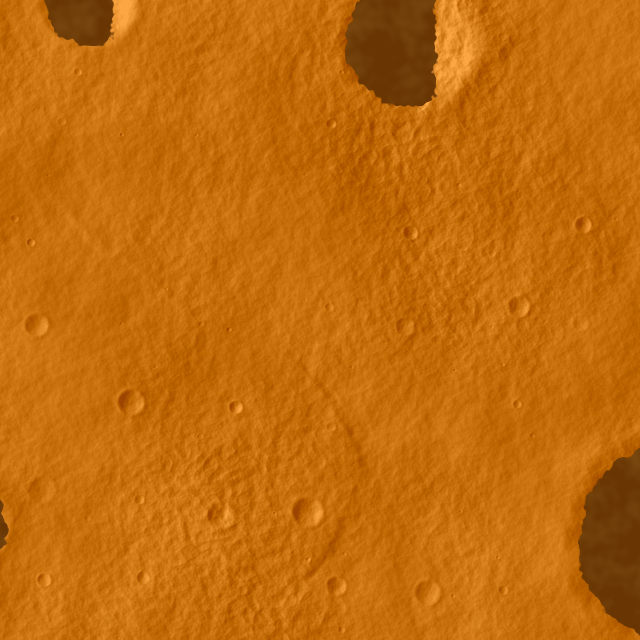
A Shadertoy shader for this texture:

```glsl
// Cratered orange desert seen from orbit, lit from the left.
// A height field of noise, ridges and craters is shaded by its slope along
// the light; the deep craters are then filled with ragged brown shadow.

const vec3 SAND = vec3(0.77, 0.43, 0.04);
const vec3 TONE_STEP = vec3(0.06, 0.061, 0.062);
const vec3 SHADOW = vec3(0.41, 0.21, 0.01);
const vec3 SHADOW_HAZE = vec3(0.48, 0.29, 0.07);
const vec2 TO_LIGHT = vec2(-0.95, 0.31);
const float SLOPE_STEP = 0.0012;   // sampling distance for the slope
const float RELIEF = 1.0;          // strength of the shading
const float ALBEDO = 0.9;          // strength of the broad colour patches
const float SCARP_DROP = 0.013;
const float RIDGE_HEIGHT = 0.007;

// Deep craters: centre, radius, shadow limit in radii to the right
const int DEEP_COUNT = 4;
const vec4 DEEP[DEEP_COUNT] = vec4[DEEP_COUNT](
    vec4(0.642, 0.934, 0.108, 0.35),
    vec4(0.140, 1.000, 0.075, 0.50),
    vec4(1.061, 0.154, 0.168, 1.20),
    vec4(-0.060, 0.180, 0.074, 1.20));

float hash(vec2 p) {
    return fract(sin(dot(p, vec2(127.1, 311.7))) * 43758.5453);
}

float cornerSlope(vec2 cell, vec2 offset) {
    float a = 6.2832 * hash(cell);
    return dot(vec2(cos(a), sin(a)), offset);
}

// Gradient noise, about -0.7 to 0.7
float noise(vec2 p) {
    vec2 i = floor(p), f = p - i;
    vec2 u = f * f * f * (f * (f * 6.0 - 15.0) + 10.0);
    vec2 e = vec2(1.0, 0.0);
    return mix(mix(cornerSlope(i, f), cornerSlope(i + e.xy, f - e.xy), u.x),
               mix(cornerSlope(i + e.yx, f - e.yx), cornerSlope(i + e.xx, f - e.xx), u.x), u.y);
}

float blob(vec2 p, vec2 centre, float size) {
    vec2 q = (p - centre) / size;
    return exp(-dot(q, q));
}

// Bowl with a raised rim; x is the distance in radii
float craterProfile(float x, float depth, float rim) {
    float edge = (x - 1.0) / 0.22;
    return -depth * (1.0 - smoothstep(0.1, 1.1, x)) + rim * exp(-edge * edge);
}

// At most one small crater in each cell of a grid
float smallCraters(vec2 p, float cells, float chance, float maxSize) {
    vec2 id = floor(p * cells);
    vec2 key = id + cells * 3.7;
    if (hash(key) > chance) return 0.0;
    vec2 centre = 0.3 + 0.4 * vec2(hash(key + 17.3), hash(key + 41.9));
    float size = mix(0.045, maxSize, pow(hash(key + 73.1), 3.0));
    float depth = mix(0.5, 1.5, hash(key + 9.7));
    float x = length(fract(p * cells) - centre) / size;
    return size / cells * craterProfile(x, depth, 0.2 * depth);
}

// Where the ground is hummocky rather than smooth
float roughness(vec2 p) {
    float rough = 0.3 + 0.7 * noise(p * 5.0 + 3.0);
    rough += 0.9 * blob(p, vec2(0.36, 0.12), 0.20) + 0.6 * blob(p, vec2(0.70, 0.67), 0.20);
    rough += 1.2 * blob(p, DEEP[0].xy, 0.16);
    return clamp(rough, 0.1, 1.4);
}

float height(vec2 p, float rough) {
    // Rolling ground and grain: each octave adds a similar slope
    float h = 0.0, freq = 6.0;
    vec2 q = p;
    mat2 turn = mat2(0.8, 0.6, -0.6, 0.8);
    for (int i = 0; i < 6; i++) {
        float weight = i < 3 ? 0.2 : 0.24 + 0.22 * rough;
        h += weight / freq * noise(q * freq + float(i) * 7.3);
        q = turn * q;
        freq *= 2.1;
    }
    // Sharp crested hummocks
    vec2 bent = p + 0.012 * noise(p * 22.0);
    h -= rough * 0.013 * abs(noise(bent * 42.0));
    h -= rough * 0.010 * abs(noise(bent * vec2(24.0, 17.0) + 5.0));

    // Curved scarp, dropping to the right
    float wander = 0.022 * noise(p * 9.0) + 0.006 * noise(p * 45.0);
    float d = p.x - 0.557 + 2.8 * (p.y - 0.26) * (p.y - 0.26) + wander;
    float span = smoothstep(0.04, 0.12, p.y) * (1.0 - smoothstep(0.40, 0.48, p.y));
    h -= SCARP_DROP * span * smoothstep(-0.009, 0.009, d) * exp(-14.0 * max(d, 0.0));

    // Low diagonal ridge
    vec2 r = p - vec2(0.08, 0.69);
    float along = dot(r, vec2(0.79, -0.61));
    float across = (dot(r, vec2(0.61, 0.79)) + wander) / 0.009;
    h += RIDGE_HEIGHT * exp(-across * across) * smoothstep(-0.05, 0.08, along) * (1.0 - smoothstep(0.2, 0.38, along));

    // Craters
    h += smallCraters(p, 7.0, 0.45, 0.17) + smallCraters(p + 0.31, 17.0, 0.16, 0.11);
    for (int i = 0; i < DEEP_COUNT; i++) {
        float x = length(p - DEEP[i].xy) / DEEP[i].z + 0.12 * noise(p * 20.0);
        h += DEEP[i].z * craterProfile(x, 1.7, 0.13);
    }
    return h;
}

void mainImage(out vec4 fragColor, in vec2 fragCoord) {
    vec2 p = fragCoord / iResolution.y;
    float rough = roughness(p);
    vec2 e = TO_LIGHT * SLOPE_STEP;
    float slope = (height(p - e, rough) - height(p + e, rough)) / (2.0 * SLOPE_STEP);

    // Sunlit ground
    float patches = noise(p * 3.5 + 11.0) + 0.5 * noise(p * 9.0);
    float tone = RELIEF * slope + ALBEDO * patches - 0.6 * blob(p, vec2(0.57, 0.69), 0.13);
    vec3 color = SAND + TONE_STEP * clamp(tone, -2.6, 3.6);

    // Ragged shadow in the deep craters
    float ragged = 0.010 * noise(p * 38.0) + 0.006 * noise(p * 110.0);
    float dist = 1.0;
    for (int i = 0; i < DEEP_COUNT; i++) {
        vec2 q = p - DEEP[i].xy;
        dist = min(dist, max(length(q) - 0.94 * DEEP[i].z, q.x - DEEP[i].w * DEEP[i].z));
    }
    float haze = clamp(0.25 + 0.9 * noise(p * 16.0) + 0.5 * noise(p * 60.0), 0.0, 1.0);
    vec3 shade = mix(SHADOW, SHADOW_HAZE, haze);
    color = mix(color, shade, 1.0 - smoothstep(-0.0015, 0.0015, dist + ragged));

    fragColor = vec4(clamp(color, 0.0, 1.0), 1.0);
}
```
